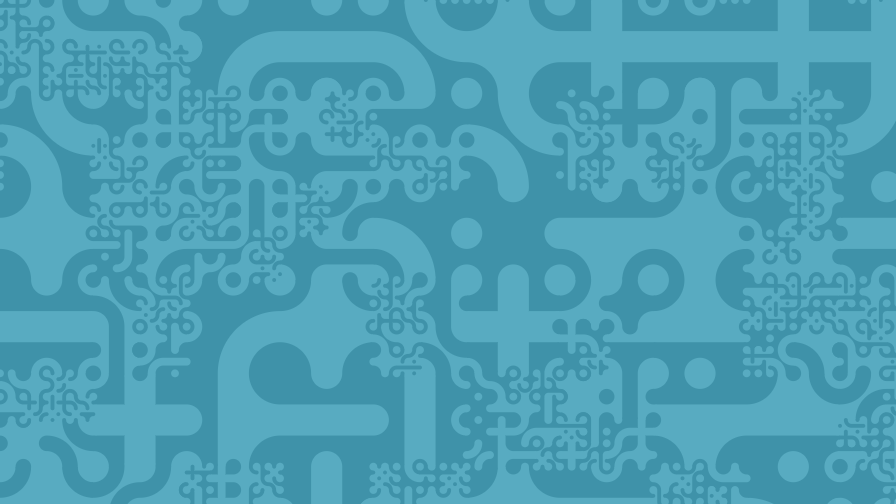
This pattern is drawn by a WebGL 1 fragment shader. Its source:

```glsl
precision highp float;

uniform vec2 u_resolution;

#define LIGHT_BLUE vec3(0.345, 0.672, 0.757)
#define DARK_BLUE vec3(0.247, 0.573, 0.663)
#define TILES_PER_HEIGHT 5.4
#define SPLIT_CHANCE vec3(0.5, 0.6, 0.36)
#define LIGHT_BIAS 0.6
#define SEED 17.0
#define BAND 0.1666667
#define CORNER 0.3333333

float hash(vec2 p) {
  return fract(sin(dot(p + SEED, vec2(127.1, 311.7))) * 43758.5453);
}

float splitChance(float level) {
  if (level < 0.5) return SPLIT_CHANCE.x;
  if (level < 1.5) return SPLIT_CHANCE.y;
  return level < 2.5 ? SPLIT_CHANCE.z : 0.0;
}

// A tile is drawn when all its ancestors split and it does not
bool isLeaf(vec2 cell, float level) {
  bool leaf = true;
  for (int i = 0; i < 4; i++) {
    float depth = float(i);
    if (depth > level) break;
    vec2 ancestor = floor((cell + 0.5) / exp2(level - depth));
    bool splits = hash(ancestor + 31.7 * depth) < splitChance(depth);
    leaf = leaf && (splits == (depth < level));
  }
  return leaf;
}

vec2 quarterTurn(vec2 q, float pick) {
  if (pick < 0.25) return q;
  if (pick < 0.5) return vec2(-q.y, q.x);
  if (pick < 0.75) return -q;
  return vec2(q.y, -q.x);
}

float arcBand(vec2 q, vec2 center) {
  return abs(length(q - center) - 0.5) - BAND;
}

// Motifs ordered from sparse to full, in a unit tile centered on 0
float motif(vec2 q, float kind) {
  float arc = arcBand(q, vec2(0.5));
  float blob = CORNER - length(abs(q) - 0.5);
  if (kind < 0.12) return 1.0;
  if (kind < 0.32) return arc;
  if (kind < 0.45) return abs(q.y) - BAND;
  if (kind < 0.60) return min(arc, arcBand(q, vec2(-0.5)));
  if (kind < 0.82) return max(blob, -q.y - BAND);
  if (kind < 0.87) return min(abs(q.x), abs(q.y)) - BAND;
  return blob;
}

float coverage(float dist, float pixel) {
  return clamp(0.5 - dist / pixel, 0.0, 1.0);
}

void main() {
  // The grid hangs from the top left corner
  vec2 p = (gl_FragCoord.xy - vec2(0.0, u_resolution.y)) / u_resolution.y * TILES_PER_HEIGHT;
  vec3 color = DARK_BLUE;

  // Smaller tiles cover larger ones and swap the two colors
  for (int i = 0; i < 4; i++) {
    float level = float(i);
    float scale = exp2(level);
    float pixel = scale * TILES_PER_HEIGHT / u_resolution.y;
    bool even = mod(level, 2.0) < 0.5;
    float ground = 1.0;
    float figure = 1.0;

    // Neighbors matter because the round wings overhang the tiles
    for (int y = -1; y <= 1; y++) {
      for (int x = -1; x <= 1; x++) {
        vec2 cell = floor(p * scale) + vec2(float(x), float(y));
        if (!isLeaf(cell, level)) continue;
        vec2 q = p * scale - cell - 0.5;
        vec2 a = abs(q);
        float box = max(a.x, a.y) - 0.5;

        float cornerWing = length(a - 0.5) - CORNER;
        ground = min(ground, min(box - 0.5 * pixel, cornerWing));

        float kind = hash(cell + 57.3 + 13.1 * level);
        if (even) kind = pow(kind, LIGHT_BIAS);
        float turn = hash(cell.yx + 91.9 + 7.7 * level);
        float edgeWing = min(length(a - vec2(0.5, 0.0)), length(a - vec2(0.0, 0.5))) - BAND;
        float shape = max(motif(quarterTurn(q, turn), kind), box);
        figure = min(figure, min(edgeWing, shape));
      }
    }

    vec3 groundColor = even ? DARK_BLUE : LIGHT_BLUE;
    vec3 figureColor = even ? LIGHT_BLUE : DARK_BLUE;
    color = mix(color, groundColor, coverage(ground, pixel));
    color = mix(color, figureColor, coverage(figure, pixel));
  }

  gl_FragColor = vec4(color, 1.0);
}
```
